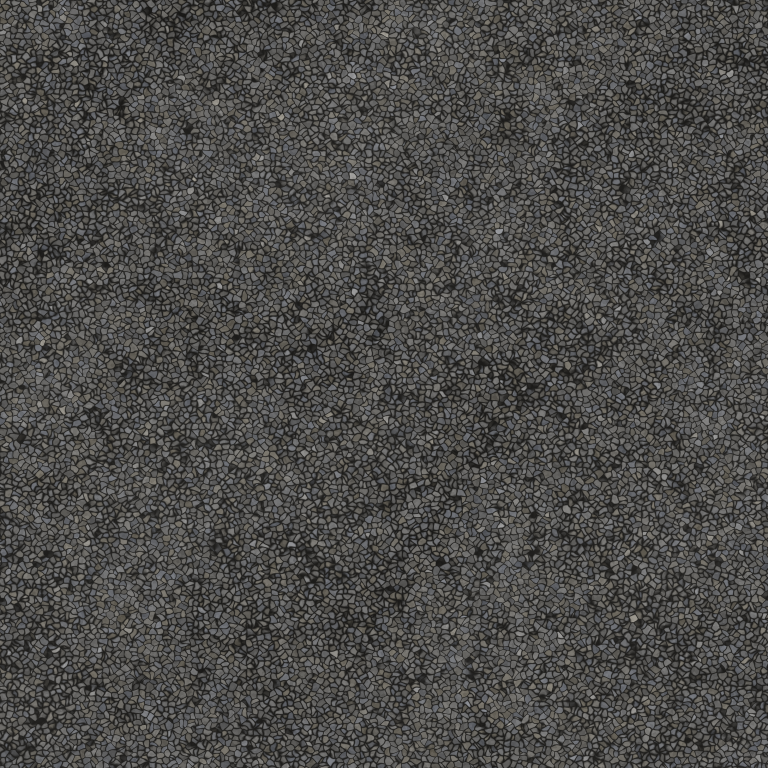
Write a WebGL 2 fragment shader that draws this texture.

```glsl
#version 300 es
precision highp float;

uniform vec2 u_resolution;
out vec4 fragColor;

vec3 hash3(vec2 cell) {
    vec3 p = fract(cell.xyx * vec3(0.1031, 0.1030, 0.0973));
    p += dot(p, p.yxz + 33.33);
    return fract((p.xxy + p.yzz) * p.zyx);
}

// Cellular noise: nearest distance, second distance, id of the nearest cell.
// Each seed has its own weight, so the cells differ in size.
vec4 cellular(vec2 p) {
    vec2 base = floor(p);
    vec4 result = vec4(9.0, 9.0, base);
    for (int y = -1; y <= 1; y++) {
        for (int x = -1; x <= 1; x++) {
            vec2 cell = base + vec2(x, y);
            vec3 seed = hash3(cell + 19.0);
            float d = length(cell + seed.xy - p) - 0.22 * seed.z;
            if (d < result.x) {
                result = vec4(d, result.x, cell);
            } else {
                result.y = min(result.y, d);
            }
        }
    }
    return result;
}

// Slow drift of brightness over the surface
float mottle(vec2 p) {
    return sin(dot(p, vec2(7.3, 4.1)) + 1.7 * sin(p.y * 9.7 + 0.6))
         + sin(dot(p, vec2(-11.9, 15.2)) + 1.4 * sin(p.x * 13.1 + 2.0))
         + 0.7 * sin(dot(p, vec2(29.0, 9.4)) + 2.1 * sin(p.y * 23.0 + 4.0));
}

vec3 asphalt(vec2 uv) {
    // Bend the grid so the grains become lumpy
    vec2 bent = uv + 0.0011 * sin(uv.yx * vec2(391.0, 347.0) + 2.0 * sin(uv * 173.0));
    vec4 grain = cellular(bent * vec2(128.0, 138.0) + 40.0);
    vec3 kind = hash3(grain.zw + 157.0);

    // Loose and tight patches change the width of the gaps
    float looseness = smoothstep(0.0, 0.75, cellular(uv * 27.0 + 11.0).x);
    float gapWidth = mix(0.28, 0.50, looseness) + 0.03 * mottle(uv.yx + 3.0);
    float body = smoothstep(-0.02, gapWidth, grain.y - grain.x);

    // Stone tone, a few pale chips and fine grit
    float stone = 0.402 + 0.12 * (kind.x - 0.5) + 0.14 * smoothstep(0.95, 1.0, kind.y);
    vec4 grit = cellular(uv * 260.0 + 90.0);
    stone += 0.07 * (hash3(grit.zw + 71.0).x - 0.5);
    float tone = mix(0.105, stone, body) + 0.006 * mottle(uv);

    // Neutral grey, leaning warm or cool from stone to stone
    float warmth = 0.008 + 0.035 * (kind.z - 0.5) * abs(kind.z - 0.5) * 4.0 * body;
    return vec3(tone) + warmth * vec3(0.5, 0.1, -0.8);
}

void main() {
    // Average four samples per pixel for smooth edges
    vec3 color = vec3(0.0);
    for (int i = 0; i < 4; i++) {
        vec2 offset = (vec2(i % 2, i / 2) - 0.5) * 0.5;
        color += asphalt((gl_FragCoord.xy + offset) / u_resolution);
    }
    fragColor = vec4(color * 0.25, 1.0);
}
```
